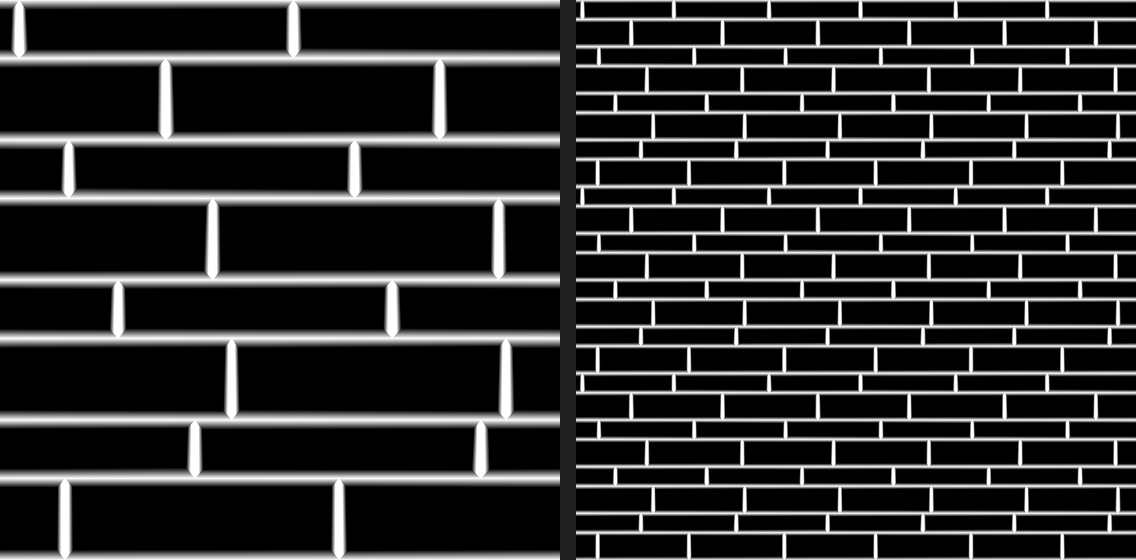
Left, the tile; right, the same tile 3 across and 3 down.
Write a three.js fragment shader that draws this texture map.

```glsl
// Height map of staggered long bricks: black faces, white joints, uneven mitred bevels.
varying vec2 vUv;

const float PAIRS = 4.0;            // each pair is a tall course below a short one
const float TALL_SHARE = 7.0 / 12.0;
const float UNIT = 1.0 / 768.0;     // modelling unit, a fraction of the canvas

float hash(vec3 p) {
  p = fract(p * vec3(0.1031, 0.1130, 0.0973) + 0.37);
  p += dot(p, p.yzx + 33.33);
  return fract((p.x + p.y) * p.z);
}

// Component of v at index 0 to 3.
float pick(vec4 v, float index) {
  vec4 hit = 1.0 - step(0.5, abs(vec4(0.0, 1.0, 2.0, 3.0) - index));
  return dot(v, hit);
}

// Bevel width running from one corner of a brick edge to the other.
float bevelWidth(vec3 id, vec2 base, float spread, float along) {
  float a = base.x + spread * hash(id);
  float b = base.y + spread * hash(id + vec3(0.0, 0.0, 7.0));
  return mix(a, b, along) * UNIT;
}

// Brightness of one brick: q is the place in it, size its extent.
float brickShade(vec2 q, vec2 size, vec2 id) {
  vec2 f = q / size;
  float left   = q.x / bevelWidth(vec3(id, 1.0), vec2(11.0, 8.5), 2.0, f.y);
  float right  = (size.x - q.x) / bevelWidth(vec3(id, 2.0), vec2(11.0, 8.5), 2.0, f.y);
  float bottom = q.y / bevelWidth(vec3(id, 3.0), vec2(12.0), 2.8, f.x);
  float top    = (size.y - q.y) / bevelWidth(vec3(id, 4.0), vec2(11.0), 2.8, f.x);

  float side = min(left, right);
  float bed = min(bottom, top);
  float sideShade = clamp(1.9 * (1.0 - side), 0.0, 1.0);  // broad white core
  float bedShade = clamp(1.0 - bed, 0.0, 1.0);            // plain ramp
  return mix(sideShade, bedShade, smoothstep(-0.06, 0.06, side - bed));
}

void main() {
  vec2 p = fract(vUv);

  // Course: tall or short, within its pair
  float pair = min(floor(p.y * PAIRS), PAIRS - 1.0);
  float inPair = p.y * PAIRS - pair;
  float isShort = step(TALL_SHARE, inPair);
  float height = mix(TALL_SHARE, 1.0 - TALL_SHARE, isShort) / PAIRS;
  float y = (inPair - isShort * TALL_SHARE) / PAIRS;

  // Two bricks per course, shifted and slightly unequal
  vec4 tallShift = vec4(0.116, 0.414, 0.380, 0.296);
  vec4 shortShift = vec4(0.348, 0.211, 0.123, 0.0345);
  vec4 tallSkew = vec4(-1.0, -1.0, 1.0, -1.0);
  vec4 shortSkew = vec4(1.0, -1.0, 1.0, -1.0);
  float shift = pick(mix(tallShift, shortShift, isShort), pair);
  float first = 0.5 + 8.0 * UNIT * pick(mix(tallSkew, shortSkew, isShort), pair);

  float x = fract(p.x - shift);
  float column = step(first, x);
  float width = mix(first, 1.0 - first, column);
  vec2 id = vec2(column, pair * 2.0 + isShort);

  float shade = brickShade(vec2(x - column * first, y), vec2(width, height), id);
  gl_FragColor = vec4(vec3(shade), 1.0);
}
```
